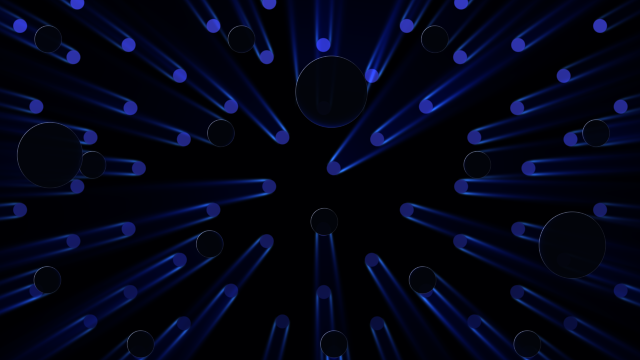
Write a Shadertoy shader that draws this background.

```glsl
const vec3 BODY_BLUE = vec3(0.0, 0.012, 0.15);
const vec3 EDGE_BLUE = vec3(0.02, 0.09, 0.62);
const vec3 HOT_CYAN = vec3(0.28, 0.68, 0.72);
const vec3 DOT_LOW = vec3(0.02, 0.04, 0.2);
const vec3 DOT_HIGH = vec3(0.24, 0.26, 0.85);
const vec3 GLASS = vec3(0.008, 0.016, 0.04);
const vec3 RIM_GREY = vec3(0.45, 0.47, 0.55);

float hash(vec2 cell) {
    vec3 q = fract(vec3(cell.xyx) * 0.1031);
    q += dot(q, q.yzx + 33.33);
    return fract((q.x + q.y) * q.z);
}

float coverage(float dist, float aa) {
    return 1.0 - smoothstep(-aa, aa, dist);
}

// Light trail leaving a disc, away from the canvas centre
vec3 beam(vec2 p, vec2 centre, float radius, float strength) {
    float reach = length(centre);
    vec2 dir = centre / reach;
    vec2 q = p - centre;
    float along = dot(q, dir);
    if (along < -radius) return vec3(0.0);

    float run = max(along, 0.0);
    float across = abs(dot(q, vec2(-dir.y, dir.x)));
    float width = radius * (1.0 + 0.6 * run / reach);
    float body = 1.0 - smoothstep(0.85, 1.15, across / width);
    float offset = (across - 0.94 * width) / (0.0035 + 0.03 * run);
    float edge = exp(-offset * offset);
    float start = smoothstep(-0.6 * radius, radius, along);

    vec3 glow = body * BODY_BLUE * exp(-run / 0.25);
    glow += edge * EDGE_BLUE * exp(-run / 0.12);
    glow += edge * HOT_CYAN * exp(-run / 0.035);
    return strength * start * glow;
}

// Small blue dot with its trail
void addDot(inout vec3 color, vec2 p, vec2 centre, float seed, float aa) {
    const float radius = 0.0193;
    float fade = mix(1.0, 0.35, clamp(length(centre), 0.0, 1.0));
    color += beam(p, centre, radius, fade * mix(0.55, 1.1, seed));
    vec3 tint = mix(DOT_LOW, DOT_HIGH, clamp(centre.y + 0.5, 0.0, 1.0));
    color = mix(color, tint, 0.85 * coverage(length(p - centre) - radius, aa));
}

// Dark glass disc: trail, opaque face, lit front and thin rim
void addGlass(inout vec3 color, vec2 p, vec2 centre, float radius, float strength, float aa) {
    color += beam(p, centre, radius, strength);
    vec2 q = p - centre;
    float dist = length(q) - radius;
    vec2 normal = q / max(length(q), 1e-4);
    float front = max(dot(normal, -normalize(centre)), 0.0);
    float crescent = front * front * exp(min(dist, 0.0) / (0.06 * radius + 0.001));
    vec3 face = GLASS + 0.6 * strength * crescent * EDGE_BLUE;
    color = mix(color, face, 0.94 * coverage(dist, aa));

    float lit = 0.2 + 0.8 * max(dot(normal, vec2(-0.707, 0.707)), 0.0);
    color += RIM_GREY * lit * coverage(abs(dist) - 0.0006, aa);
}

void addGlassRow(inout vec3 color, vec2 p, vec2 start, float spacing, int count,
                 float strength, float aa) {
    for (int i = 0; i < count; i++) {
        vec2 centre = start + vec2(spacing * float(i), 0.0);
        addGlass(color, p, centre, 0.0375, strength, aa);
    }
}

// Two slanted chains of dots, repeated across columns and rows
void addDotField(inout vec3 color, vec2 p, float aa) {
    for (int row = 0; row < 2; row++)
    for (int column = -1; column < 4; column++)
    for (int i = 0; i < 10; i++) {
        bool longChain = i < 6;
        float n = float(longChain ? i : i - 6);
        float k = float(column);
        vec2 centre;
        if (longChain) {
            centre = vec2(-0.674, 0.493) + n * vec2(0.1424, -0.0856);
            centre.y -= 0.0324 * min(n, 1.0);
            centre.x += k * mix(0.533, 0.541, mod(n, 2.0));
        } else {
            centre = vec2(-0.833, 0.428) + n * vec2(0.1516, -0.105);
            centre += vec2(-0.004, 0.021) * sin(2.0944 * n);
            centre.x += k * 0.537;
        }
        centre.y -= 0.511 * float(row);
        float seed = hash(vec2(float(i), k + 7.0 * float(row) + 3.0));
        addDot(color, p, centre, seed, aa);
    }
}

void mainImage(out vec4 fragColor, in vec2 fragCoord) {
    vec2 p = (fragCoord - 0.5 * iResolution.xy) / iResolution.y;
    float aa = 0.8 / iResolution.y;
    vec3 color = vec3(0.0, 0.0, 0.006);

    addDotField(color, p, aa);

    // Medium glass discs
    addGlassRow(color, p, vec2(-0.755, 0.391), 0.537, 3, 0.3, aa);
    addGlassRow(color, p, vec2(-0.498, -0.456), 0.537, 3, 0.3, aa);
    addGlassRow(color, p, vec2(-0.275, 0.130), 1.042, 2, 0.45, aa);
    addGlassRow(color, p, vec2(-0.632, 0.042), 1.069, 2, 0.35, aa);
    addGlassRow(color, p, vec2(-0.757, -0.278), 1.042, 2, 0.45, aa);
    addGlassRow(color, p, vec2(-0.306, -0.178), 1.0, 1, 0.6, aa);
    addGlassRow(color, p, vec2(0.012, -0.116), 1.0, 1, 0.0, aa);

    // Large glass discs
    addGlass(color, p, vec2(-0.750, 0.069), 0.0910, 0.25, aa);
    addGlass(color, p, vec2(0.032, 0.245), 0.0995, 0.95, aa);
    addGlass(color, p, vec2(0.701, -0.181), 0.0925, 0.3, aa);

    fragColor = vec4(clamp(color, 0.0, 1.0), 1.0);
}
```
